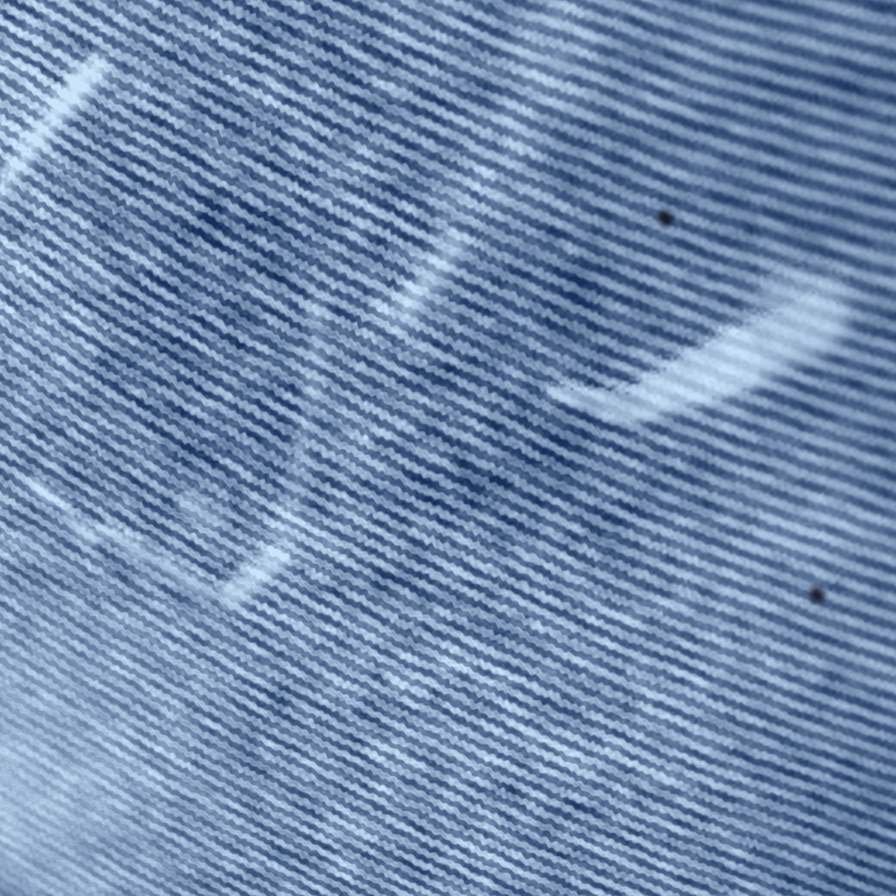
A Shadertoy shader for this texture:

```glsl
// Draped, faded blue denim: curved twill ridges, worn bright creases and two dark specks.
#define INDIGO vec3(0.12, 0.22, 0.39)
#define BLEACH vec3(0.78, 0.87, 0.97)
#define BASE_TONE 0.44
#define RIDGE_CONTRAST 0.24
#define THREAD_COUNT 92.0
#define SERRATION 0.06
#define GRAIN 0.36
#define WEAR 0.46
#define SPECK_RADIUS 0.007

float hash(vec2 p) {
    vec3 q = fract(p.xyx * 0.1031);
    q += dot(q, q.yzx + 33.33);
    return fract((q.x + q.y) * q.z);
}

float noise(vec2 p) {
    vec2 i = floor(p), f = fract(p);
    f = f * f * (3.0 - 2.0 * f);
    return mix(mix(hash(i), hash(i + vec2(1, 0)), f.x),
               mix(hash(i + vec2(0, 1)), hash(i + vec2(1, 1)), f.x), f.y);
}

float fbm(vec2 p) {
    float sum = 0.0, gain = 0.5;
    for (int i = 0; i < 4; i++) {
        sum += gain * noise(p);
        p = mat2(1.6, 1.2, -1.2, 1.6) * p + 7.3;
        gain *= 0.5;
    }
    return sum;
}

// Soft tapered stroke around a segment.
float stroke(vec2 p, vec2 a, vec2 b, float ra, float rb, float soft) {
    vec2 d = b - a;
    float h = clamp(dot(p - a, d) / dot(d, d), 0.0, 1.0);
    return 1.0 - smoothstep(-soft, soft, length(p - a - d * h) - mix(ra, rb, h));
}

float glow(vec2 p, vec2 center, vec2 size) {
    vec2 d = (p - center) / size;
    return exp(-dot(d, d));
}

// Ridge number: steep at the upper left, wide and flatter to the right.
float ridgePhase(vec2 p) {
    float x = p.x, y = p.y;
    return 52.0 * y + 8.0 * y * y * y - 11.0 * x * y - 2.0 * x * y * y
         - 32.0 * x + 12.0 * x * x;
}

// Broad folds and fading.
float foldTone(vec2 p) {
    float t = BASE_TONE;
    t += 0.31 * glow(p, vec2(0.00, 0.92), vec2(0.20, 0.24));
    t += 0.17 * glow(p, vec2(0.00, 0.25), vec2(0.13, 0.40));
    t += 0.22 * stroke(p, vec2(0.64, 0.02), vec2(0.46, 0.33), 0.02, 0.01, 0.07);
    t += 0.15 * stroke(p, vec2(0.45, 0.34), vec2(0.36, 0.60), 0.01, 0.02, 0.08);
    t += 0.12 * glow(p, vec2(0.50, 0.85), vec2(0.28, 0.20));
    t += 0.07 * glow(p, vec2(0.85, 0.72), vec2(0.20, 0.20));
    t -= 0.09 * glow(p, vec2(0.22, 0.36), vec2(0.13, 0.20));
    t -= 0.14 * glow(p, vec2(0.63, 0.32), vec2(0.10, 0.12));
    t -= 0.10 * glow(p, vec2(0.95, 0.10), vec2(0.22, 0.30));
    t -= 0.09 * glow(p, vec2(0.58, 0.53), vec2(0.14, 0.08));
    t -= 0.10 * glow(p, vec2(1.00, 0.95), vec2(0.20, 0.22));
    t -= 0.30 * glow(p, vec2(0.00, 1.01), vec2(0.06, 0.03));
    return t;
}

// Abraded creases, each a tapered stroke.
float wornCreases(vec2 p) {
    float w = stroke(p, vec2(-0.01, 0.22), vec2(0.105, 0.075), 0.006, 0.015, 0.014);
    w = max(w, 0.7 * stroke(p, vec2(0.45, 0.35), vec2(0.50, 0.28), 0.012, 0.016, 0.018));
    // Pocket edge
    w = max(w, 0.5 * stroke(p, vec2(0.357, 0.33), vec2(0.348, 0.45), 0.006, 0.012, 0.014));
    w = max(w, 0.55 * stroke(p, vec2(0.345, 0.45), vec2(0.315, 0.62), 0.006, 0.014, 0.014));
    w = max(w, 0.9 * stroke(p, vec2(0.31, 0.62), vec2(0.26, 0.66), 0.014, 0.016, 0.010));
    w = max(w, 0.8 * stroke(p, vec2(0.23, 0.66), vec2(0.12, 0.59), 0.012, 0.008, 0.009));
    w = max(w, 0.8 * stroke(p, vec2(0.10, 0.60), vec2(0.04, 0.535), 0.009, 0.004, 0.008));
    w = max(w, 0.6 * stroke(p, vec2(0.21, 0.56), vec2(0.24, 0.575), 0.012, 0.014, 0.014));
    // Broad crescent
    w = max(w, stroke(p, vec2(0.62, 0.437), vec2(0.70, 0.455), 0.009, 0.020, 0.008));
    w = max(w, stroke(p, vec2(0.70, 0.455), vec2(0.82, 0.402), 0.020, 0.037, 0.010));
    w = max(w, 0.9 * stroke(p, vec2(0.82, 0.402), vec2(0.91, 0.355), 0.034, 0.036, 0.016));
    return max(w, 0.7 * stroke(p, vec2(0.87, 0.325), vec2(0.92, 0.33), 0.025, 0.025, 0.022));
}

void mainImage(out vec4 fragColor, in vec2 fragCoord) {
    vec2 p = fragCoord / iResolution.xy;
    p.y = 1.0 - p.y;
    float focus = 1.0 - 0.8 * smoothstep(0.25, 0.9, p.x - 0.35 * p.y);
    float fade = glow(p, vec2(0.0, 0.95), vec2(0.22, 0.30));

    // Twill ridges, irregularly notched by the crossing threads
    float phase = ridgePhase(p) + 0.5 * (fbm(p * 9.0) - 0.5);
    float thread = THREAD_COUNT * (p.x + 0.30 * p.y) + 0.9 * noise(p * 40.0);
    float notch = sin(6.2832 * (thread + 0.5 * floor(phase)));
    float bump = noise(vec2(thread * 1.4, phase * 1.5 + 31.0)) - 0.5;
    float ridge = cos(6.2832 * (phase + focus * (SERRATION * sin(6.2832 * thread) + 0.22 * bump)));
    ridge = mix(ridge, smoothstep(-0.75, 0.6, ridge) * 2.0 - 1.0, focus);

    // Uneven yarn along the ridges and fine fibre
    float yarn = noise(vec2(thread * 0.45, phase * 2.0)) - 0.5;
    float fibre = noise(p * 260.0) - 0.5;
    float cloud = fbm(p * vec2(13.0, 20.0)) - 0.47;

    float worn = wornCreases(p + 0.008 * vec2(yarn, fibre));
    float contrast = RIDGE_CONTRAST * mix(0.85, 1.0, focus) * (1.0 - 0.8 * fade) * (1.0 - 0.7 * worn);
    // Notches show on the raised yarn only, so the grooves stay continuous
    float tone = foldTone(p) + contrast * (ridge + 0.16 * focus * notch * (0.5 + 0.5 * ridge));
    tone += GRAIN * (yarn + 0.55 * fibre) * mix(0.3, 1.0, focus) * (1.0 - 0.5 * fade) * (1.0 - 0.4 * worn);
    tone += 0.26 * cloud + WEAR * worn;
    vec3 color = mix(INDIGO, BLEACH, clamp(tone, -0.06, 1.03));

    // Dark specks
    float speck = stroke(p, vec2(0.742, 0.243), vec2(0.744, 0.245), SPECK_RADIUS, SPECK_RADIUS, 0.006);
    speck = max(speck, stroke(p, vec2(0.911, 0.663), vec2(0.913, 0.665), SPECK_RADIUS, SPECK_RADIUS, 0.007));
    color = mix(color, vec3(0.07, 0.08, 0.14), 0.9 * speck);
    fragColor = vec4(color, 1.0);
}
```
